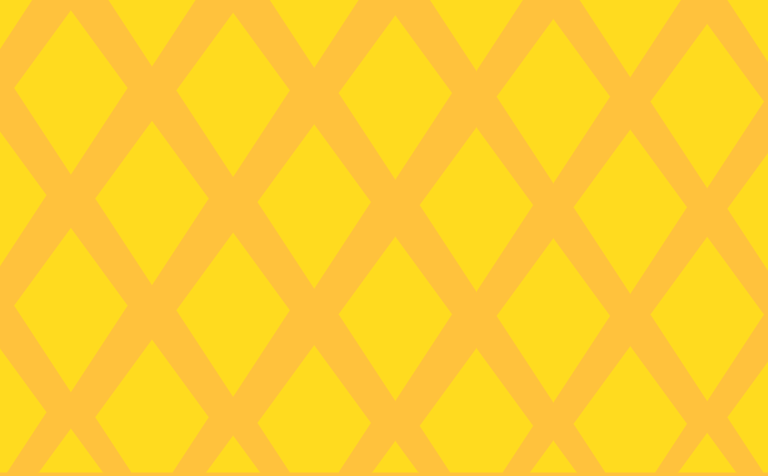
Write a Shadertoy shader that draws this pattern.

```glsl
// Yellow kite-shaped diamonds in a hand-drawn, slightly warped amber lattice.

// Signed distance to a diamond whose lower half (positive y) is the longer one.
float diamond(vec2 p) {
    vec2 halfSize = vec2(0.1192, p.y < 0.0 ? 0.1632 : 0.182);
    return (dot(abs(p), 1.0 / halfSize) - 1.0) / length(1.0 / halfSize);
}

// Centre of a diamond: rows tilt and bow, columns tighten to the right.
vec2 latticePoint(float col, float row) {
    float across = col / 10.0;
    float x = -0.0215 + 0.1704 * col - 0.0088 * max(col - 6.0, 0.0);
    float tilt = (0.046 - 0.0088 * row) * across;
    float bow = (0.0092 * row - 0.0146) * sin(3.14159 * pow(across, 1.3));
    float squeeze = 0.0356 * step(4.5, row);
    return vec2(x, -0.046 + 0.228 * row + tilt + bow - squeeze);
}

void mainImage(out vec4 fragColor, in vec2 fragCoord) {
    // Canvas height is 1, with y measured down from the top edge
    vec2 p = vec2(fragCoord.x, iResolution.y - fragCoord.y) / iResolution.y;
    float soft = 0.75 / iResolution.y;

    // Staggered diamonds: odd rows use odd columns
    float d = 1.0;
    for (int row = 0; row < 6; row++) {
        for (int col = row % 2; col < 11; col += 2) {
            d = min(d, diamond(p - latticePoint(float(col), float(row))));
        }
    }

    // Thin amber border along the bottom
    d = max(d, p.y - 0.9927);

    vec3 amber = vec3(1.0, 0.76, 0.24);
    vec3 yellow = vec3(1.0, 0.86, 0.12);
    fragColor = vec4(mix(yellow, amber, smoothstep(-soft, soft, d)), 1.0);
}
```
